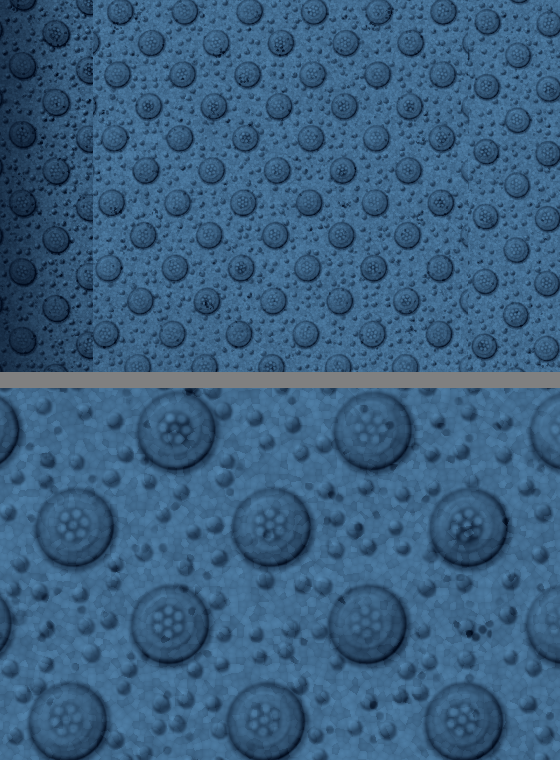
Top, the full canvas; bottom, a detail of the centre.
This texture is drawn by a WebGL 2 fragment shader. Its source:

```glsl
#version 300 es
precision highp float;

uniform vec2 u_resolution;
out vec4 fragColor;

vec2 hash2(vec2 p) {
    vec3 a = fract(p.xyx * vec3(.1031, .1030, .0973));
    a += dot(a, a.yzx + 33.33);
    return fract((a.xx + a.yz) * a.zy);
}

// Cellular noise: offset from the nearest feature point, and its random id
vec3 nearest(vec2 p, float jitter) {
    vec2 cell = floor(p);
    vec3 best = vec3(9., 9., 0.);
    for (int j = -1; j <= 1; j++)
        for (int i = -1; i <= 1; i++) {
            vec2 c = cell + vec2(i, j);
            vec2 off = p - c - .5 - jitter * (hash2(c + 40.) - .5);
            if (dot(off, off) < dot(best.xy, best.xy))
                best = vec3(off, hash2(c + 91.).x);
        }
    return best;
}

// Staggered stud lattice of each panel: offset from stud centre, and its cell
vec4 studAt(vec2 q, float panel) {
    float down = q.y - .16, t = down / 4.41;
    vec2 pitch = vec2(.886 + .028 * t, .434 + .013 * t);
    vec2 g = vec2((q.x - 6.08 + .06 * t) / pitch.x, down / (.429 + .003 * down));
    if (panel < .5) {
        pitch = vec2(.92, .471);
        g = vec2(q.x - .31, q.y + .04 - .07 * (q.x - .31)) / pitch;
    } else if (panel > 1.5) {
        pitch = vec2(.85, .445);
        g = vec2(q.x - 6.685 + .009 * q.y, q.y - .30 - .035 * (q.x - 6.68)) / pitch;
    }
    float row = round(g.y);
    float stagger = .5 * mod(row, 2.);
    float col = round(g.x - stagger);
    return vec4((g - vec2(col + stagger, row)) * pitch, col, row);
}

float disc(float d, float radius, float soft) {
    return 1. - smoothstep(radius - soft, radius + soft, d);
}

void main() {
    // Canvas height is 5.1 units, y runs downward
    vec2 q = vec2(gl_FragCoord.x, u_resolution.y - gl_FragCoord.y) * 5.1 / u_resolution.y;
    float soft = max(.008, 3.5 / u_resolution.y);
    float panel = step(1.28, q.x) + step(6.41, q.x);
    float leftPanel = 1. - min(panel, 1.);
    vec2 light = vec2(-.6, -.8);

    // Mottled ground
    vec3 fine = nearest(q * 31., .9);
    vec3 coarse = nearest(q * 9. + 17., .9);
    float mottle = .22 * (fine.z - .5) + .16 * (.45 - length(fine.xy))
                 + .12 * (length(coarse.xy) - .4);
    mottle += .02 * sin(q.x * 3.1 + 2. * sin(q.y * 2.3)) * sin(q.y * 4.7 + q.x);
    float tone = .95 + mottle;

    // Small scattered pips, kept clear of the studs
    vec3 pip = nearest(q * 6.3 + panel * 31., .62);
    vec2 toPip = pip.xy / 6.3;
    float pipRadius = .024 + .009 * pip.z;
    float clear = smoothstep(.20, .22, length(studAt(q - toPip, panel).xy));
    float pipShape = disc(length(toPip), pipRadius, soft) * clear;
    float pipShadow = disc(length(toPip + light * .013), pipRadius + .008, soft + .003) * clear;
    float facing = dot(toPip, light) / pipRadius;
    tone -= .52 * pipShadow * (1. - pipShape);
    tone += pipShape * (-.16 + (.40 + .2 * leftPanel) * facing);

    // Large domed studs
    vec4 stud = studAt(q, panel);
    vec2 v = stud.xy;
    vec2 rnd = hash2(stud.zw + 50. + panel * 23.);
    float radius = .187 - .006 * panel;
    float d = length(v);
    float lit = dot(v, light) / radius;
    float body = disc(d, radius, soft);
    tone -= .48 * disc(length(v + light * .013), radius + .010, .016) * (1. - body);
    float dome = .68 + .15 * lit + .8 * mottle + .08 * (rnd.x - .5);
    float rim = smoothstep(radius - .034, radius - .004, d);
    dome -= rim * (.42 - .20 * lit);

    // Flat cap with a worn six-part rosette
    vec2 w = v - light * .014;
    float cap = length(w);
    dome += .12 * disc(cap, .118, .012);
    dome += .20 * lit * (1. - smoothstep(.0, .014, abs(cap - .122)));
    float angle = mod(atan(w.y, w.x) + rnd.x * 6.28, 1.0472) - .5236;
    vec2 petal = cap * vec2(cos(angle), sin(angle)) - vec2(.054, 0.);
    float mark = disc(length(petal), .019, .011) + disc(cap, .017, .01);
    float groove = disc(cap, .080, .014) * (1. - mark);
    dome += (.45 + .55 * rnd.y) * (.16 * mark - .30 * groove);
    float chip = step(.86, rnd.y) * disc(length(w - .08 * (rnd - .5)), .08, .03);
    dome -= .35 * chip * smoothstep(.45, .65, coarse.z * .4 + fine.z * .6);
    tone = mix(tone, dome, body);

    // Grime gathered in loose patches, with stray specks
    vec3 patchCell = nearest(q * 1.15 + 7., .8);
    float grime = step(.6, patchCell.z) * (1. - smoothstep(.02, .13, length(patchCell.xy)));
    vec3 grit = nearest(q * 22. + 60., .9);
    float speck = disc(length(grit.xy), .42, .18)
                * smoothstep(.92, .98, grit.z + .6 * grime + .05 * leftPanel);
    tone -= speck * (.34 + .22 * grime);

    // Uneven light: the left panel falls into shade but keeps hard relief
    float shade = mix(.30, .82, smoothstep(-.1, 1.2, q.x)) - .015 * q.y;
    float shaded = tone * shade + .30 * (tone - .85);
    tone = mix(tone, shaded, leftPanel);
    tone *= 1. - .10 * smoothstep(3.2, 5.1, q.y) * smoothstep(4.5, 1.3, q.x);

    vec3 navy = vec3(.04, .10, .18), steel = vec3(.275, .445, .59);
    fragColor = vec4(mix(navy, steel, clamp(tone, -.15, 1.5)), 1.);
}
```
